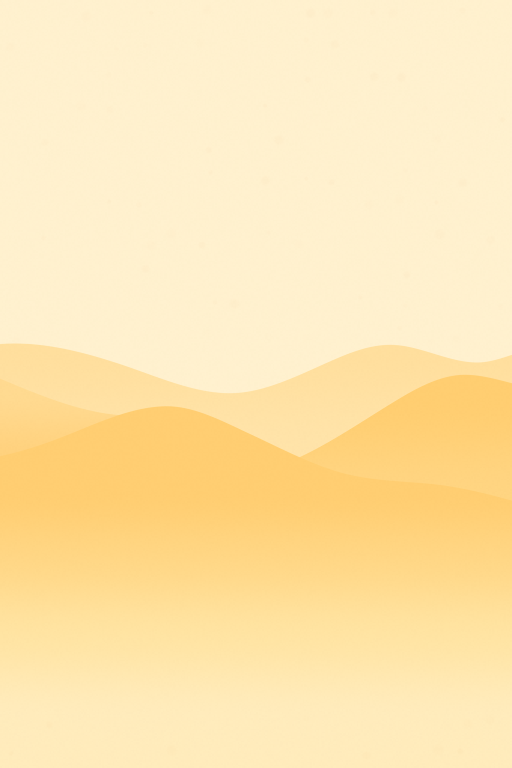
A WebGL 2 fragment shader for this background:

```glsl
#version 300 es
precision highp float;

uniform vec2 u_resolution;
out vec4 fragColor;

// Palette
const vec3 SKY = vec3(1.0, 0.943, 0.808);
const vec3 BACK_CREST = vec3(1.0, 0.872, 0.615);
const vec3 BACK_BASE = vec3(1.0, 0.890, 0.660);
const vec3 LEFT_CREST = vec3(1.0, 0.853, 0.565);
const vec3 LEFT_BASE = vec3(1.0, 0.820, 0.490);
const vec3 RIGHT_CREST = vec3(1.0, 0.806, 0.442);
const vec3 RIGHT_BASE = vec3(1.0, 0.832, 0.505);
const vec3 SAND_DEEP = vec3(1.0, 0.806, 0.445);
const vec3 SAND_WARM = vec3(1.0, 0.840, 0.520);
const vec3 SAND_SOFT = vec3(1.0, 0.892, 0.635);
const vec3 SAND_PALE = vec3(1.0, 0.922, 0.735);

// Texture
const float FLECK_CELLS = 16.0;
const float FLECK_CHANCE = 0.35;
const float FLECK_DEPTH = 0.016;
const float GRAIN_CELLS = 340.0;
const float GRAIN_DEPTH = 0.006;

// Ridge knots: x, height, slope
const int KNOTS = 7;
const vec3 BACK_RIDGE[KNOTS] = vec3[KNOTS](
  vec3(0.0, 0.552, 0.05), vec3(0.234, 0.526, -0.22), vec3(0.449, 0.488, 0.0),
  vec3(0.664, 0.535, 0.28), vec3(0.762, 0.551, 0.0), vec3(0.932, 0.528, 0.0),
  vec3(1.0, 0.538, 0.22));
const vec3 MIDDLE_RIDGE[KNOTS] = vec3[KNOTS](
  vec3(0.0, 0.507, -0.28), vec3(0.225, 0.460, -0.07), vec3(0.35, 0.43, 0.0),
  vec3(0.586, 0.405, 0.31), vec3(0.78, 0.481, 0.40), vec3(0.908, 0.512, 0.0),
  vec3(1.0, 0.501, -0.17));
const vec3 FRONT_RIDGE[KNOTS] = vec3[KNOTS](
  vec3(0.0, 0.406, 0.14), vec3(0.098, 0.425, 0.24), vec3(0.326, 0.471, 0.0),
  vec3(0.488, 0.435, -0.31), vec3(0.664, 0.385, -0.19), vec3(0.84, 0.370, -0.065),
  vec3(1.0, 0.348, -0.19));

float hash(vec2 p) {
  vec3 q = fract(vec3(p.xyx) * 0.1031);
  q += dot(q, q.yzx + 33.33);
  return fract((q.x + q.y) * q.z);
}

// Smooth cubic curve through the knots
float ridgeHeight(vec3 knots[KNOTS], float x) {
  int i = 0;
  while (i < KNOTS - 2 && x > knots[i + 1].x) i++;
  vec3 a = knots[i];
  vec3 b = knots[i + 1];
  float span = b.x - a.x;
  float t = (x - a.x) / span;
  float s = 1.0 - t;
  return mix(a.y, b.y, t * t * (3.0 - 2.0 * t)) + span * t * s * (a.z * s - b.z * t);
}

float below(float ridge, float y) {
  float blur = 0.7 / u_resolution.y;
  return smoothstep(-blur, blur, ridge - y);
}

// Sparse soft spots, one candidate per cell
float flecks(vec2 p) {
  vec2 cell = floor(p);
  vec2 center = 0.25 + 0.5 * vec2(hash(cell + 17.0), hash(cell + 53.0));
  float radius = mix(0.08, 0.22, hash(cell + 91.0));
  float spot = 1.0 - smoothstep(0.4 * radius, radius, length(p - cell - center));
  return spot * step(hash(cell), FLECK_CHANCE) * (0.3 + 0.7 * hash(cell + 7.0));
}

vec3 sandColor(float y) {
  vec3 color = mix(SAND_DEEP, SAND_WARM, smoothstep(0.36, 0.262, y));
  color = mix(color, SAND_SOFT, smoothstep(0.285, 0.165, y));
  return mix(color, SAND_PALE, smoothstep(0.185, 0.065, y));
}

void main() {
  vec2 uv = gl_FragCoord.xy / u_resolution;
  vec2 square = gl_FragCoord.xy / u_resolution.x;

  // Dunes from far to near
  vec3 color = SKY;
  vec3 back = mix(BACK_BASE, BACK_CREST, smoothstep(0.42, 0.55, uv.y));
  color = mix(color, back, below(ridgeHeight(BACK_RIDGE, uv.x), uv.y));

  vec3 left = mix(LEFT_BASE, LEFT_CREST, smoothstep(0.40, 0.49, uv.y));
  vec3 right = mix(RIGHT_BASE, RIGHT_CREST, smoothstep(0.36, 0.48, uv.y));
  vec3 middle = mix(left, right, step(0.45, uv.x));
  color = mix(color, middle, below(ridgeHeight(MIDDLE_RIDGE, uv.x), uv.y));

  float front = below(ridgeHeight(FRONT_RIDGE, uv.x), uv.y);
  color = mix(color, sandColor(uv.y), front);

  // Flecks in the sky and the pale foreground, then fine grain
  float open = smoothstep(0.54, 0.58, uv.y) + smoothstep(0.09, 0.04, uv.y);
  color -= FLECK_DEPTH * open * flecks(square * FLECK_CELLS) * vec3(0.3, 0.8, 1.0);
  float grain = hash(floor(square * GRAIN_CELLS)) - 0.5;
  color += GRAIN_DEPTH * grain;

  fragColor = vec4(clamp(color, 0.0, 1.0), 1.0);
}
```
